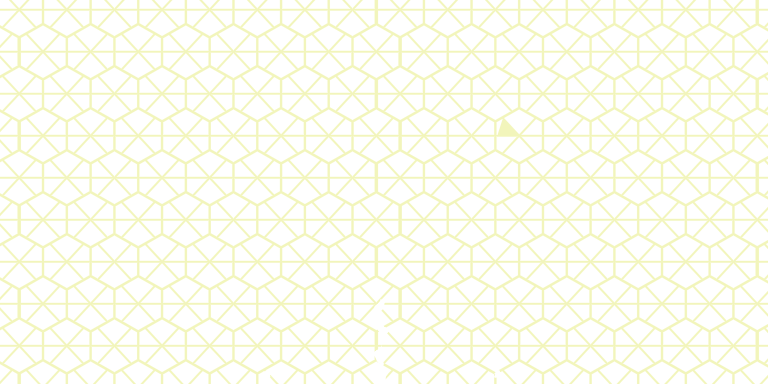
Give the GLSL for this pattern, as a Shadertoy shader.

```glsl
// Pale lime honeycomb with a spoked star in each cell, thick seams and chipped ink.

const vec2 PITCH = vec2(0.124, 0.1094);    // column and row spacing, canvas heights
const vec2 ORIGIN = vec2(0.05, 0.0995);    // centre of cell (0, 0)
const float SEAM_PERIOD = 8.0;             // columns between thick seams
const vec3 PAPER = vec3(1.0);
const vec3 INK = vec3(0.948, 0.96, 0.735);

// Coverage of a shape from its signed distance.
float coverage(float dist, float pixel) {
    return 1.0 - smoothstep(-0.7 * pixel, 0.7 * pixel, dist);
}

// Offset from the nearest hexagon centre (xy) and its column and row (zw).
vec4 hexCell(vec2 p, vec2 pitch) {
    vec2 span = pitch * vec2(1.0, 2.0);
    vec2 shift = pitch * vec2(0.5, 1.0);
    vec2 evenId = round(p / span);
    vec2 oddId = round((p - shift) / span);
    vec2 evenOffset = p - evenId * span;
    vec2 oddOffset = p - shift - oddId * span;
    return dot(evenOffset, evenOffset) < dot(oddOffset, oddOffset)
        ? vec4(evenOffset, evenId.x, 2.0 * evenId.y)
        : vec4(oddOffset, oddId.x, 2.0 * oddId.y + 1.0);
}

// Distance to the slanted hexagon sides, measured inwards.
float slantDistance(vec2 offset, vec2 pitch) {
    vec2 neighbour = pitch * vec2(0.5, 1.0);
    return dot(0.5 * neighbour - abs(offset), normalize(neighbour));
}

// Signed distance to the line a-b, positive on its left.
float sideDistance(vec2 p, vec2 a, vec2 b) {
    vec2 along = normalize(b - a);
    return dot(p - a, vec2(-along.y, along.x));
}

float triangleDistance(vec2 p, vec2 a, vec2 b, vec2 c) {
    return max(sideDistance(p, a, b), max(sideDistance(p, b, c), sideDistance(p, c, a)));
}

float layeredSines(float t) {
    return 0.6 * sin(t) + 0.4 * sin(2.3 * t + 1.1);
}

// Ragged crack near the bottom centre, with a row of chips along the lower edge.
float wearDistance(vec2 p) {
    float crackX = 0.992 + 0.009 * layeredSines(p.y * 62.0);
    float crackWidth = 0.006 + 0.009 * layeredSines(p.y * 95.0 + 0.5);
    float wear = max(abs(p.x - crackX) - crackWidth, p.y - 0.22);
    for (int i = 0; i < 3; i++) {
        vec2 chip = p - vec2(0.697 + 0.3 * float(i), 0.026);
        float radius = 0.010 + 0.003 * layeredSines(3.0 * atan(chip.y, chip.x) + float(i));
        wear = min(wear, length(chip) - radius);
    }
    return wear;
}

void mainImage(out vec4 fragColor, in vec2 fragCoord) {
    float pixel = 1.0 / iResolution.y;
    vec2 p = fragCoord * pixel;
    vec4 cell = hexCell(p - ORIGIN, PITCH);
    vec2 offset = cell.xy;

    // Hexagon outline, heavier along every eighth vertical side
    float sideId = cell.z + step(0.0, offset.x);
    bool onSeam = mod(sideId + 0.5, SEAM_PERIOD) < 1.0;
    float upright = 0.5 * PITCH.x - abs(offset.x) - (onSeam ? 0.0045 : 0.0031);
    float slanted = slantDistance(offset, PITCH) - 0.0033;
    float ink = coverage(min(upright, slanted), pixel);

    // Horizontal bar and crossing diagonals
    float angle = radians(47.0);
    float diagonal = abs(dot(abs(offset), vec2(sin(angle), -cos(angle)))) - 0.0026;
    float bar = abs(offset.y) - 0.0025;
    ink = max(ink, coverage(min(bar, diagonal), pixel));

    // One filled wedge
    if (cell.zw == vec2(10.0, 5.0)) {
        float wedge = triangleDistance(offset, vec2(-0.057, 0.0), vec2(-0.042, 0.047), vec2(0.0));
        ink = max(ink, coverage(wedge, pixel));
    }

    ink *= 1.0 - coverage(wearDistance(p), pixel);
    fragColor = vec4(mix(PAPER, INK, ink), 1.0);
}
```
